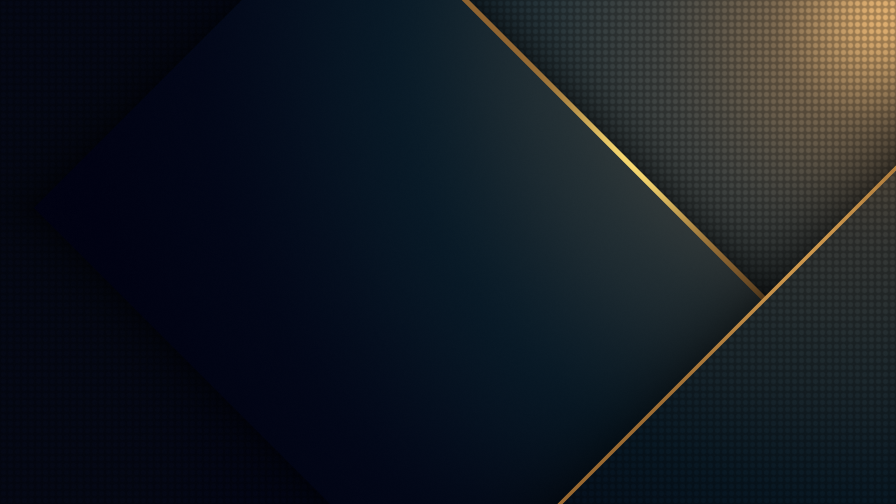
This background is drawn by a WebGL 2 fragment shader. Its source:

```glsl
#version 300 es
precision highp float;

#define PANEL_MIN vec2(0.463, -0.368)
#define PANEL_MAX vec2(1.360, 0.7856)
#define GLOW_POS vec2(1.76, 0.965)
#define WEAVE_COUNT 72.0
#define WEAVE_DEPTH 0.30
#define TRIM_WIDE 0.0052
#define TRIM_THIN 0.0036
#define SHADOW_SIZE 0.075
#define GRAIN 0.006

uniform vec2 u_resolution;
out vec4 outColor;

float hash(vec2 p) {
  p = fract(p * vec2(0.1031, 0.1137));
  p += dot(p, p.yx + 33.33);
  return fract((p.x + p.y) * p.x * 91.7);
}

// Warm corner light fading through teal into navy
vec3 glowColor(float d) {
  vec3 c = mix(vec3(0.78, 0.61, 0.39), vec3(0.44, 0.37, 0.28), smoothstep(0.0, 0.25, d));
  c = mix(c, vec3(0.235, 0.245, 0.235), smoothstep(0.16, 0.48, d));
  c = mix(c, vec3(0.15, 0.195, 0.21), smoothstep(0.40, 0.70, d));
  c = mix(c, vec3(0.035, 0.105, 0.155), smoothstep(0.58, 1.02, d));
  c = mix(c, vec3(0.010, 0.030, 0.095), smoothstep(0.90, 1.40, d));
  return mix(c, vec3(0.004, 0.008, 0.070), smoothstep(1.25, 1.70, d));
}

// Small rounded cells separated by dark gaps
float weave(vec2 p) {
  vec2 cell = abs(fract(p * WEAVE_COUNT) - 0.5);
  float dotMask = 1.0 - smoothstep(0.22, 0.52, length(cell));
  return 1.0 + WEAVE_DEPTH * (dotMask - 0.5);
}

float boxDistance(vec2 q, vec2 lo, vec2 hi) {
  vec2 d = abs(q - 0.5 * (lo + hi)) - 0.5 * (hi - lo);
  return length(max(d, 0.0)) + min(max(d.x, d.y), 0.0);
}

float shadow(float d, float size) {
  return exp(-max(d, 0.0) / size);
}

float stripe(float d, float halfWidth, float px) {
  return 1.0 - smoothstep(halfWidth - px * 0.6, halfWidth + px * 0.6, abs(d));
}

void main() {
  float px = 1.0 / u_resolution.y;
  vec2 p = gl_FragCoord.xy * px;
  p.x += 0.5 * (16.0 / 9.0 - u_resolution.x * px);

  // Axes across and along the diagonal edges
  vec2 q = vec2(p.x + p.y, p.x - p.y) * 0.70711;
  vec3 light = glowColor(distance(p, GLOW_POS));
  float texture1 = weave(p);

  // Woven backdrop, lifted slightly in the far left corners
  float leftSide = 1.0 - smoothstep(0.2, 0.8, p.x);
  vec3 backdrop = mix(light, vec3(0.016, 0.028, 0.072), leftSide) * texture1;

  // Raised diamond panel and its soft shadow
  float panelDist = boxDistance(q, PANEL_MIN, PANEL_MAX);
  vec3 color = backdrop * (1.0 - 0.5 * shadow(panelDist, 0.045));
  float panelMask = 1.0 - smoothstep(-px, px, panelDist);
  color = mix(color, light, panelMask);

  // Gold trim, brightest near the middle of its run
  float shine = exp(-pow((q.y - 0.41) / 0.17, 2.0));
  vec3 gold = mix(vec3(0.56, 0.39, 0.19), vec3(0.96, 0.84, 0.44), shine);
  color = mix(color, gold, stripe(q.x - PANEL_MAX.x, TRIM_WIDE, px));

  // Front woven sheet in the lower right, shading what lies behind
  float sheetDist = PANEL_MAX.y - q.y;
  color *= 1.0 - 0.5 * shadow(sheetDist, SHADOW_SIZE);
  float sheetMask = 1.0 - smoothstep(-px, px, sheetDist);
  color = mix(color, light * texture1 * 0.78, sheetMask);

  float thinShine = exp(-pow((q.x - 1.48) / 0.28, 2.0));
  vec3 bronze = mix(vec3(0.60, 0.41, 0.19), vec3(0.80, 0.59, 0.30), thinShine);
  color = mix(color, bronze, stripe(sheetDist, TRIM_THIN, px));

  // Fine grain keeps the dark gradients smooth
  color += (hash(gl_FragCoord.xy) - 0.5) * GRAIN;
  outColor = vec4(clamp(color, 0.0, 1.0), 1.0);
}
```
